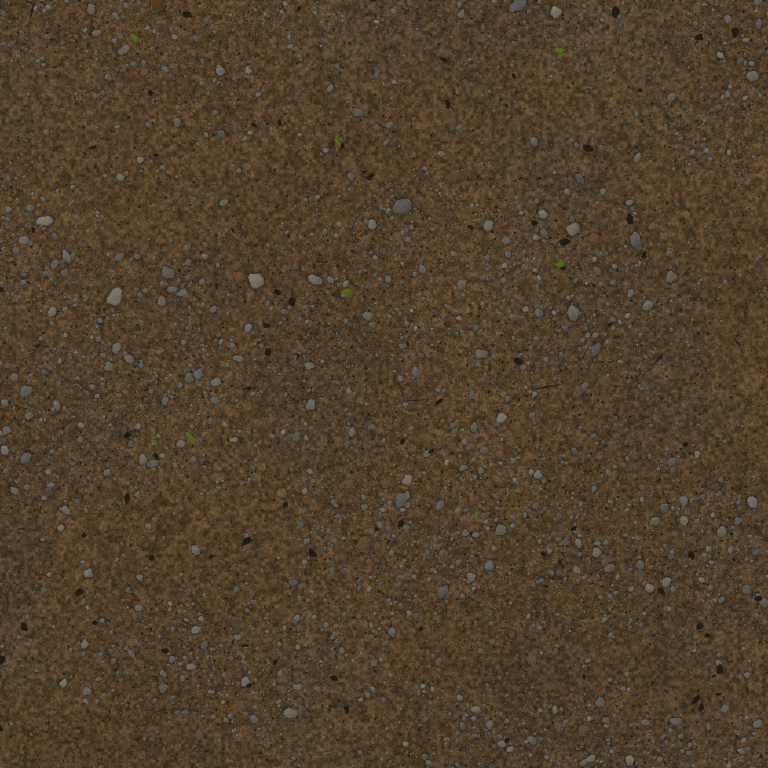
Give the GLSL for this texture, as a Shadertoy shader.

```glsl
// Damp brown earth strewn with grit, grey pebbles, dark crumbs, twigs and leaf scraps.

#define SOIL_DARK   vec3(0.245, 0.190, 0.125)
#define SOIL_LIGHT  vec3(0.365, 0.282, 0.182)
#define CRUMB       vec3(0.110, 0.088, 0.065)
#define STONE_BLUE  vec3(0.375, 0.385, 0.390)
#define STONE_PALE  vec3(0.475, 0.445, 0.390)
#define STONE_TAN   vec3(0.420, 0.340, 0.235)
#define STONE_RUST  vec3(0.385, 0.260, 0.125)
#define LEAF        vec3(0.300, 0.420, 0.090)
#define GRAVEL      1.0   // amount of stones
#define GRAIN       0.50  // contrast of the fine soil grain

vec3 hash3(vec3 p) {
    p = fract(p * vec3(0.1031, 0.1030, 0.0973));
    p += dot(p, p.yxz + 33.33);
    return fract((p.xxy + p.yxx) * p.zyx);
}

float noise(vec2 p) {
    vec2 i = floor(p), f = fract(p);
    f = f * f * (3.0 - 2.0 * f);
    float a = hash3(vec3(i, 7.0)).x;
    float b = hash3(vec3(i + vec2(1, 0), 7.0)).x;
    float c = hash3(vec3(i + vec2(0, 1), 7.0)).x;
    float d = hash3(vec3(i + vec2(1, 1), 7.0)).x;
    return mix(mix(a, b, f.x), mix(c, d, f.x), f.y);
}

float fbm(vec2 p) {
    float sum = 0.0, amp = 0.5;
    for (int i = 0; i < 5; i++) {
        sum += amp * noise(p);
        p = mat2(1.6, 1.2, -1.2, 1.6) * p + 17.3;
        amp *= 0.5;
    }
    return sum / 0.97;
}

mat2 rotation(float angle) {
    float c = cos(angle), s = sin(angle);
    return mat2(c, s, -s, c);
}

// Angular lumps in jittered cells: x coverage, y shading, z random tint, w shadow.
vec4 scatter(vec2 p, float cells, float density, float size, float aspect, float seed) {
    vec2 grid = p * cells + seed * 0.37, home = floor(grid);
    float soft = 0.7 * cells / iResolution.y;
    vec4 result = vec4(0.0, 1.0, 0.0, 0.0);
    for (int y = -1; y <= 1; y++)
    for (int x = -1; x <= 1; x++) {
        vec2 cell = home + vec2(x, y);
        vec3 place = hash3(vec3(cell, seed));
        if (place.z > density) continue;
        vec3 form = hash3(vec3(cell, seed + 11.0));
        float radius = size * mix(0.55, 1.1, form.x * form.x);
        radius *= smoothstep(0.0, 0.03, density - place.z);
        radius = max(radius, 0.001);
        vec2 offset = grid - cell - place.xy;
        float flatness = aspect * mix(0.75, 1.2, form.y);
        vec2 q = rotation(6.283 * form.z) * offset / (radius * vec2(1.0, flatness));

        // Round body cut by a few flat facets
        float shape = length(q);
        for (int k = 0; k < 5; k++) {
            float turn = 1.257 * float(k) + 0.9 * fract(form.y * 7.0 + float(k) * 0.618);
            float facet = 0.68 + 0.28 * fract(form.x * 13.0 + float(k) * 0.382);
            shape = max(shape, dot(q, vec2(cos(turn), sin(turn))) / facet);
        }
        float dist = (shape - 1.0) * radius * flatness;
        float cover = smoothstep(soft, -soft, dist);
        float light = 1.0 + 0.09 * dot(offset / radius, vec2(-0.5, 0.8));
        light *= 1.0 - 0.07 * smoothstep(0.6, 1.0, shape);
        result.xyz = mix(result.xyz, vec3(1.0, light, fract(form.z * 17.0 + place.x)), cover);
        result.w = max(result.w, smoothstep(0.5 * radius, 0.0, dist));
    }
    return result;
}

vec3 stoneColour(float tint, float greyShare) {
    float spread = fract(tint * 23.0);
    vec3 grey = mix(STONE_BLUE, STONE_PALE, spread) * mix(0.80, 1.06, fract(tint * 57.0));
    vec3 brown = mix(STONE_RUST, STONE_TAN, spread) * mix(0.68, 1.08, fract(tint * 41.0));
    return tint < greyShare ? grey : brown;
}

vec3 addStones(vec3 ground, vec4 stones, float greyShare, float strength) {
    ground *= 1.0 - 0.22 * stones.w * strength;
    float mottle = 0.5 * (stones.y - 1.0) + 1.0;
    vec3 colour = stoneColour(stones.z, greyShare) * stones.y * mottle;
    return mix(ground, colour, stones.x * strength);
}

void mainImage(out vec4 fragColor, in vec2 fragCoord) {
    vec2 p = fragCoord / iResolution.y;

    // Soil: faint stains, clods and crisp fine grain
    float stain = fbm(p * 5.0 + 3.0);
    float clods = fbm(p * 60.0);
    float grain = fbm(p * 210.0);
    float tone = 0.63 + 0.55 * (stain - 0.5) + 0.45 * (clods - 0.5);
    vec3 colour = mix(SOIL_DARK, SOIL_LIGHT, clamp(tone, 0.0, 1.0));
    vec3 dusty = vec3(dot(colour, vec3(0.35, 0.45, 0.2)));
    colour = mix(colour, dusty, 0.16 * smoothstep(0.45, 0.75, fbm(p * 7.0 + 40.0)));
    colour *= 1.0 + GRAIN * 2.0 * (grain - 0.5);

    // Stones gather in loose horizontal drifts, from grit up to pebbles
    float drift = GRAVEL * smoothstep(0.33, 0.68, fbm(p * vec2(4.0, 7.0) + 9.0));
    colour = addStones(colour, scatter(p, 210.0, 0.32 + 0.40 * drift, 0.46, 0.85, 1.0), 0.13, 0.75);
    colour = addStones(colour, scatter(p, 140.0, 0.14 + 0.45 * drift, 0.44, 0.85, 9.0), 0.22, 0.78);
    vec4 pits = scatter(p, 120.0, 0.15 + 0.17 * drift, 0.27, 0.75, 2.0);
    colour = mix(colour, CRUMB, 0.70 * pits.x);
    colour = addStones(colour, scatter(p, 95.0, 0.07 + 0.42 * drift, 0.43, 0.85, 3.0), 0.40, 0.82);
    colour = addStones(colour, scatter(p, 54.0, 0.03 + 0.27 * drift, 0.40, 0.82, 4.0), 0.62, 0.86);
    colour = addStones(colour, scatter(p, 25.0, 0.04 + 0.12 * drift, 0.31, 0.82, 5.0), 0.88, 0.92);

    // Dark crumbs, twigs and leaf scraps
    colour = mix(colour, CRUMB, 0.85 * scatter(p, 32.0, 0.09, 0.24, 0.65, 6.0).x);
    colour = mix(colour, CRUMB, 0.75 * scatter(p, 9.0, 0.12, 0.17, 0.08, 7.0).x);
    vec4 leaves = scatter(p, 10.0, 0.11, 0.09, 0.55, 8.0);
    colour = mix(colour, LEAF * leaves.y, 0.9 * leaves.x);

    colour *= 0.93 + 0.14 * noise(p * 420.0);
    fragColor = vec4(colour, 1.0);
}
```
